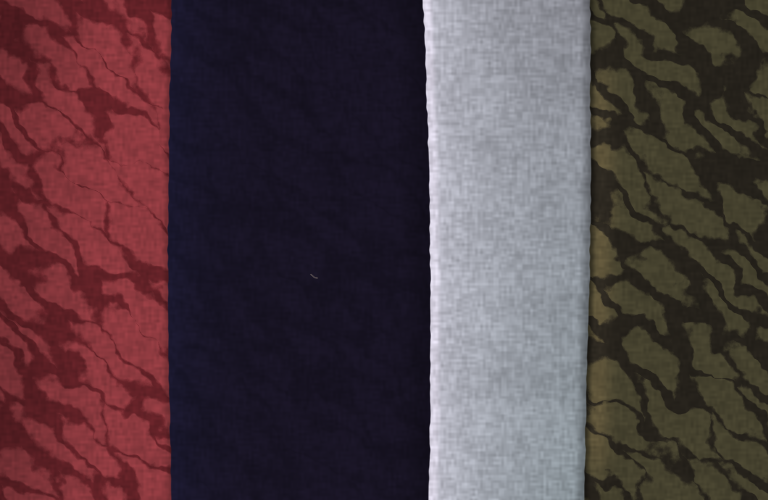
Give the GLSL for this texture, as a Shadertoy shader.

```glsl
#define CELL_SCALE 12.5
#define VEIN_GAP 0.20
#define THREAD_SCALE 190.0
#define GRAIN 0.13
#define RED_DARK vec3(0.365, 0.125, 0.145)
#define RED_LIGHT vec3(0.525, 0.215, 0.235)
#define NAVY vec3(0.092, 0.076, 0.135)
#define PALE vec3(0.595, 0.602, 0.638)
#define PALE_EDGE vec3(0.86, 0.84, 0.90)
#define OLIVE_DARK vec3(0.145, 0.130, 0.105)
#define OLIVE_LIGHT vec3(0.270, 0.255, 0.180)
#define OLIVE_FOLD vec3(0.375, 0.335, 0.230)

float hash(vec2 p) {
    vec3 q = fract(p.xyx * 0.1031);
    q += dot(q, q.yzx + 33.33);
    return fract((q.x + q.y) * q.z);
}

float noise(vec2 p) {
    vec2 i = floor(p), f = fract(p);
    f = f * f * (3.0 - 2.0 * f);
    vec2 e = vec2(0.0, 1.0);
    return mix(mix(hash(i), hash(i + e.yx), f.x),
               mix(hash(i + e.xy), hash(i + e.yy), f.x), f.y);
}

float fbm(vec2 p) {
    float sum = 0.0, amp = 0.5;
    for (int i = 0; i < 4; i++) {
        sum += amp * noise(p);
        p = mat2(1.6, 1.2, -1.2, 1.6) * p + 7.3;
        amp *= 0.5;
    }
    return sum / 0.9375;
}

// Gap between the two nearest cell centres: zero on cell borders
float cellBorder(vec2 p) {
    vec2 base = floor(p);
    float near = 9.0, next = 9.0;
    for (int y = -1; y <= 1; y++)
    for (int x = -1; x <= 1; x++) {
        vec2 c = base + vec2(x, y);
        vec2 centre = c + 0.1 + 0.8 * vec2(hash(c), hash(c + 57.0));
        float d = distance(p, centre);
        next = min(next, max(near, d));
        near = min(near, d);
    }
    return next - near;
}

// Woven blotches, 1 inside a patch and 0 along the dark veins
float patches(vec2 p, float gap, float softness) {
    vec2 warp = vec2(fbm(p * 17.0), fbm(p * 17.0 + 31.0)) - 0.5;
    vec2 q = p + 0.06 * warp;
    q = mat2(0.80, 0.50, 0.40, 0.95) * q * CELL_SCALE;
    float merge = noise(p * 9.0 + 4.0) - 0.5;
    float ragged = fbm(p * 48.0) - 0.5;
    float field = cellBorder(q) + 0.45 * merge + 0.32 * ragged - gap;
    return smoothstep(-softness, softness, field);
}

float weave(vec2 p) {
    float warpThread = noise(p * THREAD_SCALE * vec2(1.0, 0.35));
    float weftThread = noise(p * THREAD_SCALE * vec2(0.35, 1.0) + 19.0);
    return 0.5 * (warpThread + weftThread) - 0.5;
}

float segment(vec2 p, vec2 a, vec2 b) {
    vec2 ab = b - a;
    return length(p - a - ab * clamp(dot(p - a, ab) / dot(ab, ab), 0.0, 1.0));
}

vec3 redCloth(vec2 p) {
    float gap = VEIN_GAP + 0.06 * smoothstep(0.25, 0.0, p.x) - 0.05 * p.y;
    vec3 col = mix(RED_DARK, RED_LIGHT, patches(p + 3.0, gap, 0.10));
    float light = 0.93 + 0.13 * smoothstep(0.02, 0.25, p.x);
    light -= 0.12 * exp(-dot(p - vec2(0.03, 0.93), p - vec2(0.03, 0.93)) * 110.0);
    light -= 0.08 * smoothstep(0.12, 0.0, p.x) * smoothstep(0.5, 0.2, p.y);
    return col * light;
}

vec3 navyCloth(vec2 p, float fromLeft, float toRight) {
    float motif = patches(p + 8.0, VEIN_GAP, 0.18);
    vec3 col = NAVY * (0.94 + 0.12 * motif);
    col += vec3(0.008, 0.018, 0.045) * exp(-fromLeft * 16.0);
    return col * (0.78 + 0.22 * smoothstep(0.0, 0.07, toRight));
}

vec3 paleCloth(vec2 p, float fromLeft, float toRight) {
    float across = fromLeft / (fromLeft + toRight);
    vec3 col = PALE * mix(1.10, 0.95, smoothstep(0.05, 0.9, across));
    col += vec3(-0.02, 0.015, 0.005) * across * (1.0 - p.y);
    col *= 1.0 + 0.12 * (fbm(p * vec2(9.0, 13.0)) - 0.5);
    col *= 1.0 - 0.07 * smoothstep(0.75, 1.0, p.y) * across;
    col = mix(col, PALE_EDGE, 0.45 * exp(-fromLeft * 22.0));
    col = mix(col, PALE_EDGE, 0.85 * smoothstep(0.024, 0.010, fromLeft));
    return col * (0.72 + 0.28 * smoothstep(0.0, 0.025, toRight));
}

vec3 oliveCloth(vec2 p, float fromLeft) {
    float fold = exp(-pow((fromLeft - 0.022) / 0.025, 2.0));
    fold *= smoothstep(0.0, 0.12, p.y) * smoothstep(0.95, 0.75, p.y);
    vec3 light = mix(OLIVE_LIGHT, OLIVE_FOLD, fold);
    vec3 dark = OLIVE_DARK * (1.0 + 0.25 * fold);
    vec3 col = mix(dark, light, patches(p, VEIN_GAP - 0.01, 0.075));
    return col * (0.60 + 0.40 * smoothstep(0.0, 0.014, fromLeft));
}

void mainImage(out vec4 fragColor, in vec2 fragCoord) {
    vec2 p = fragCoord / iResolution.y;
    float aa = 0.9 / iResolution.y;

    // Gently curved folded edges of the cloths
    float navyLeft = 0.344 - 0.008 * sin(3.14159 * p.y);
    float paleLeft = 0.858 + p.y * (0.020 - 0.032 * p.y);
    float oliveLeft = 1.170 + 0.011 * smoothstep(0.0, 0.6, p.y);
    float fray = 0.003 * (noise(vec2(p.y * 70.0, 2.0)) - 0.5);
    vec3 d = p.x - vec3(navyLeft, paleLeft, oliveLeft) + fray;

    vec3 col = redCloth(p) * (0.8 + 0.2 * smoothstep(0.0, 0.014, -d.x));
    col = mix(col, navyCloth(p, max(d.x, 0.0), -d.y), smoothstep(-aa, aa, d.x));
    col = mix(col, paleCloth(p, max(d.y, 0.0), max(-d.z, 0.0)), smoothstep(-aa, aa, d.y));
    col = mix(col, oliveCloth(p, max(d.z, 0.0)), smoothstep(-aa, aa, d.z));

    // Thread grain and a loose fibre
    col *= 1.0 + GRAIN * 2.0 * weave(p);
    float fibre = min(segment(p, vec2(0.622, 0.451), vec2(0.629, 0.445)),
                      segment(p, vec2(0.629, 0.445), vec2(0.634, 0.444)));
    col = mix(col, vec3(0.38, 0.34, 0.34), 0.7 * smoothstep(0.0025, 0.0005, fibre));
    fragColor = vec4(clamp(col, 0.0, 1.0), 1.0);
}
```
